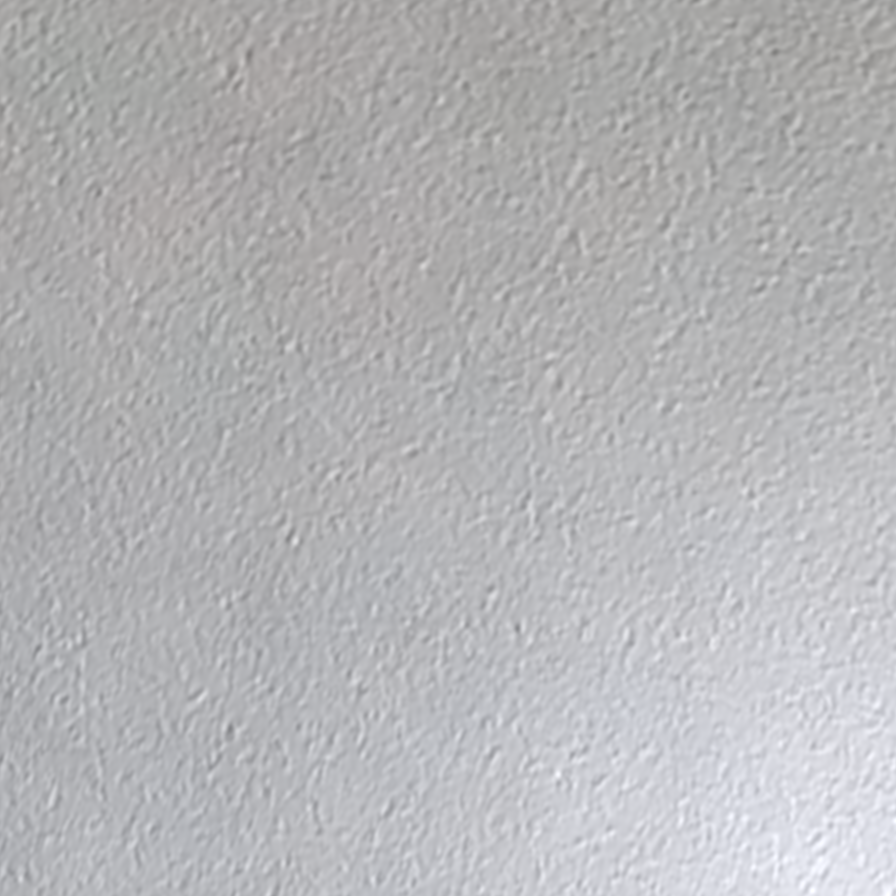
A WebGL 1 fragment shader for this texture:

```glsl
precision highp float;
uniform vec2 u_resolution;

vec2 hashGradient(vec2 cell) {
  vec3 q = fract(cell.xyx * vec3(0.1031, 0.1030, 0.0973));
  q += dot(q, q.yzx + 33.33);
  return fract((q.xx + q.yz) * q.zy) * 2.0 - 1.0;
}

float gradientNoise(vec2 p) {
  vec2 i = floor(p), f = p - i;
  vec2 w = f * f * f * (f * (f * 6.0 - 15.0) + 10.0);
  float a = dot(hashGradient(i), f);
  float b = dot(hashGradient(i + vec2(1, 0)), f - vec2(1, 0));
  float c = dot(hashGradient(i + vec2(0, 1)), f - vec2(0, 1));
  float d = dot(hashGradient(i + 1.0), f - 1.0);
  return mix(mix(a, b, w.x), mix(c, d, w.x), w.y);
}

// Plaster bumps: x runs across the strokes, y along them
float plasterHeight(vec2 p) {
  return gradientNoise(p * vec2(1.45, 1.15) + 140.0)
       + 0.6 * gradientNoise(p * vec2(2.1, 1.6) + 260.0);
}

void main() {
  vec2 uv = gl_FragCoord.xy / u_resolution;
  float down = 1.0 - uv.y;

  // Strokes lean right, and flatten towards the right side
  float lean = 1.08 - 0.3 * (uv.x - 0.5);
  vec2 along = vec2(cos(lean), sin(lean));
  vec2 across = vec2(along.y, -along.x);
  vec2 centred = uv - 0.5;
  vec2 p = vec2(dot(centred, across), dot(centred, along)) * 60.0;

  // Raking light from the lower right, its angle wandering a little
  float wander = 1.3 * gradientNoise(uv * 22.0 + 55.0);
  vec2 light = 0.17 * vec2(cos(wander), sin(wander));
  float relief = plasterHeight(p - light) - plasterHeight(p + light);

  // Break the strokes into separate dabs, uneven over the wall
  float dabs = smoothstep(-0.4, 0.4, gradientNoise(p * 0.75 + 310.0));
  float patchiness = 1.0 + 0.6 * gradientNoise(uv * 9.0 + 12.0);
  float grain = 0.125 * relief * patchiness * mix(0.35, 1.45, dabs);

  // Broad shading with a glow in the lower right corner
  vec2 toCorner = uv - vec2(1.0, 0.0);
  float glow = exp(-5.0 * dot(toCorner, toCorner));
  float shade = 0.647 + 0.05 * down + 0.065 * uv.x * down + 0.13 * glow;
  shade += 0.024 * gradientNoise(uv * 5.0 + 40.0) + 0.024 * gradientNoise(uv * 15.0 + 90.0);

  // Warm grey at the top, cool grey below, faint colour blotches
  vec3 wall = shade + mix(vec3(0.002, 0.001, -0.004), vec3(-0.006, 0.0, 0.016), smoothstep(0.0, 1.0, down));
  wall.b += 0.018 * glow;
  float upperLeft = smoothstep(0.8, 0.1, length(uv - vec2(0.15, 0.95)));
  wall += vec3(0.02, -0.01, -0.004) * upperLeft * (0.2 + gradientNoise(uv * 6.0 + 80.0));
  wall += vec3(-0.006, 0.002, 0.01) * gradientNoise(uv * 8.0 + 120.0);

  gl_FragColor = vec4(clamp(wall + grain, 0.0, 1.0), 1.0);
}
```
